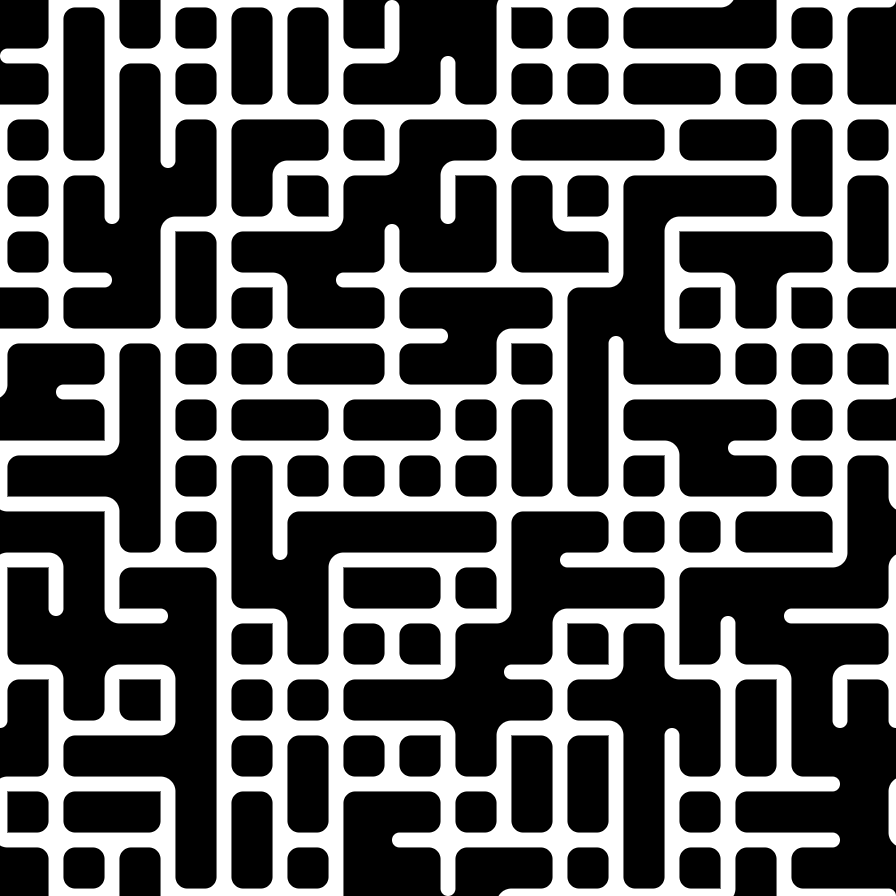
Write a Shadertoy shader that draws this pattern.

```glsl
// Random maze of white rounded walls on black, on a wrapping 16 by 16 grid.

const float GRID = 16.0;          // cells across and down
const float HALF_WIDTH = 0.133;   // half the wall width, in cells
const float FILLET = 0.21;        // rounding where three or four walls meet
const float WALL_CHANCE = 0.68;   // share of grid edges that carry a wall
const vec3 FLOOR_COLOR = vec3(0.0);
const vec3 WALL_COLOR = vec3(1.0);

// Integer hash to 0..1
float hash(uvec3 v) {
    uint h = v.x * 1597334677u ^ v.y * 3812015801u ^ v.z * 2798796415u;
    h = (h ^ (h >> 16)) * 2246822519u;
    h = (h ^ (h >> 13)) * 3266489917u;
    return float((h ^ (h >> 16)) & 65535u) / 65536.0;
}

// 1 if a wall leaves this node to the right (axis 0) or upward (axis 1)
float wall(vec2 node, uint axis, float chance) {
    uvec2 wrapped = uvec2(mod(node, GRID));
    return step(hash(uvec3(wrapped + 3u, axis + 7u)), chance);
}

// Walls meeting at a node: right, left, up, down
vec4 wallsAt(vec2 node, float chance) {
    return vec4(wall(node, 0u, chance),
                wall(node - vec2(1.0, 0.0), 0u, chance),
                wall(node, 1u, chance),
                wall(node - vec2(0.0, 1.0), 1u, chance));
}

// Dead end: round cap whose tip touches the node
float deadEnd(vec2 p, vec2 dir, float w) {
    float along = dot(p, dir);
    float across = dot(p, vec2(-dir.y, dir.x));
    return length(vec2(max(w - along, 0.0), across)) - w;
}

// Bend: rounded outside, sharp inside
float bend(vec2 p, vec2 dir, float w) {
    vec2 q = p * dir - w;
    float outer = length(max(-q, 0.0)) - min(max(min(q.x, q.y), 0.0), w) - 2.0 * w;
    return max(outer, min(q.x, q.y));
}

// Straight run, tee or crossing, with filleted inner corners
float junction(vec2 p, vec4 walls, float w, float r) {
    vec2 present = vec2(p.x > 0.0 ? walls.x : walls.y,
                        p.y > 0.0 ? walls.z : walls.w);
    vec2 d = abs(p.yx) - w;
    if (present.x * present.y > 0.5)
        return max(r, min(d.x, d.y)) - length(max(r - d, 0.0));
    return present.x > 0.5 ? d.x : d.y;
}

// Signed distance to the walls around one node
float nodeDistance(vec2 p, vec4 walls, float w, float r) {
    float count = dot(walls, vec4(1.0));
    vec2 dir = walls.xz - walls.yw;
    if (count < 0.5) return 1.0;
    if (count < 1.5) return deadEnd(p, dir, w);
    if (count < 2.5 && abs(dir.x * dir.y) > 0.5) return bend(p, dir, w);
    return junction(p, walls, w, r);
}

void mainImage(out vec4 fragColor, in vec2 fragCoord) {
    vec2 g = fragCoord / iResolution.xy * GRID;
    float pixel = GRID / min(iResolution.x, iResolution.y);

    // Nearest node owns the half-cell around it
    vec2 node = floor(g + 0.5);
    float d = nodeDistance(g - node, wallsAt(node, WALL_CHANCE), HALF_WIDTH, FILLET);

    // One-pixel smooth edge
    float coverage = clamp(0.5 - d / pixel, 0.0, 1.0);
    fragColor = vec4(mix(FLOOR_COLOR, WALL_COLOR, coverage), 1.0);
}
```
